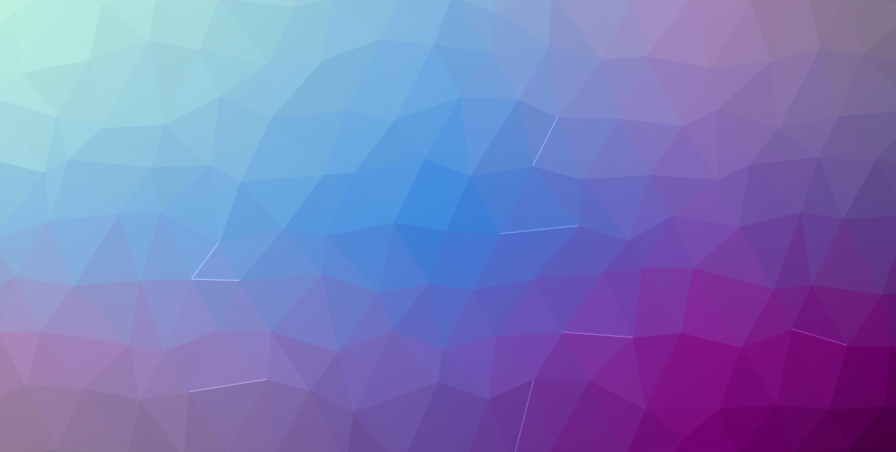
A WebGL 1 fragment shader for this background:

```glsl
precision highp float;
// Low-poly triangle mesh over a mint, blue, mauve and magenta gradient.
uniform vec2 u_resolution;

const float ROWS = 8.0; // mesh rows per canvas height

vec2 hash2(vec2 p) {
  return fract(sin(vec2(dot(p, vec2(127.1, 311.7)), dot(p, vec2(269.5, 183.3)))) * 4375.85);
}

// Five-stop colour ramp
vec3 ramp(float t, vec3 a, vec3 b, vec3 c, vec3 d, vec3 e) {
  vec3 col = mix(a, b, clamp(t / 0.25, 0.0, 1.0));
  col = mix(col, c, clamp((t - 0.25) / 0.25, 0.0, 1.0));
  col = mix(col, d, clamp((t - 0.5) / 0.28, 0.0, 1.0));
  return mix(col, e, clamp((t - 0.78) / 0.22, 0.0, 1.0));
}

// Horizontal ramps blended from top to bottom
vec3 backdrop(vec2 meshPos) {
  float x = meshPos.x / ROWS * u_resolution.y / u_resolution.x;
  vec3 top = ramp(x, vec3(0.75, 0.95, 0.88), vec3(0.65, 0.86, 0.87),
    vec3(0.50, 0.70, 0.87), vec3(0.66, 0.53, 0.73), vec3(0.51, 0.45, 0.52));
  vec3 upper = ramp(x, vec3(0.67, 0.88, 0.88), vec3(0.56, 0.77, 0.87),
    vec3(0.37, 0.62, 0.88), vec3(0.57, 0.46, 0.73), vec3(0.43, 0.38, 0.57));
  vec3 middle = ramp(x, vec3(0.52, 0.72, 0.88), vec3(0.42, 0.65, 0.88),
    vec3(0.20, 0.51, 0.86), vec3(0.45, 0.31, 0.69), vec3(0.34, 0.25, 0.53));
  vec3 lower = ramp(x, vec3(0.67, 0.52, 0.72), vec3(0.56, 0.49, 0.75),
    vec3(0.42, 0.37, 0.74), vec3(0.53, 0.08, 0.55), vec3(0.41, 0.0, 0.40));
  vec3 bottom = ramp(x, vec3(0.56, 0.47, 0.57), vec3(0.50, 0.40, 0.59),
    vec3(0.38, 0.26, 0.59), vec3(0.45, 0.0, 0.44), vec3(0.26, 0.0, 0.24));
  return ramp(1.0 - meshPos.y / ROWS, top, upper, middle, lower, bottom);
}

// Staggered grid vertex with jitter
vec2 vertex(vec2 id) {
  return id + vec2(0.5 * mod(id.y, 2.0), 0.0) + 0.6 * (hash2(id) - 0.5);
}

// Signed distance to the line ab, positive on its left
float side(vec2 p, vec2 a, vec2 b) {
  vec2 e = normalize(b - a);
  return e.x * (p.y - a.y) - e.y * (p.x - a.x);
}

// Accumulates one flat facet, weighted by its pixel coverage
void addFacet(vec2 p, vec2 a, vec2 b, vec2 c, float pixel, inout vec4 sum) {
  float edge = side(p, a, b);
  float inside = min(edge, min(side(p, b, c), side(p, c, a)));
  float cover = clamp(0.5 + inside / pixel, 0.0, 1.0);
  if (cover > 0.0) {
    vec2 center = (a + b + c) / 3.0;
    vec2 rnd = hash2(floor(center * 50.0));
    vec3 col = backdrop(center) + 0.035 * (rnd.x - 0.5);
    // Rare pale hairline along one edge
    float line = 1.0 - smoothstep(0.0, 0.02 + pixel, abs(edge));
    col += 0.2 * line * step(0.96, rnd.y);
    sum += vec4(col, 1.0) * cover;
  }
}

void main() {
  vec2 p = gl_FragCoord.xy / u_resolution.y * ROWS;
  float pixel = ROWS / u_resolution.y;
  vec4 sum = vec4(0.0);

  // Nearby quads, each split along its shorter diagonal
  for (int j = -1; j <= 1; j++) {
    for (int i = -2; i <= 1; i++) {
      vec2 id = floor(p) + vec2(float(i), float(j));
      vec2 a = vertex(id);
      vec2 b = vertex(id + vec2(1.0, 0.0));
      vec2 c = vertex(id + vec2(0.0, 1.0));
      vec2 d = vertex(id + vec2(1.0, 1.0));
      if (mod(id.y, 2.0) < 0.5) {
        addFacet(p, a, b, c, pixel, sum);
        addFacet(p, b, d, c, pixel, sum);
      } else {
        addFacet(p, a, b, d, pixel, sum);
        addFacet(p, a, d, c, pixel, sum);
      }
    }
  }

  // Facets stay slightly translucent over the smooth gradient
  vec3 facets = sum.rgb / max(sum.a, 0.001);
  gl_FragColor = vec4(mix(backdrop(p), facets, 0.75), 1.0);
}
```
